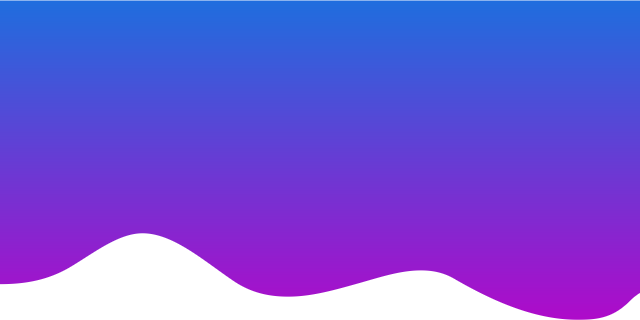
Reproduce this background procedurally as a WebGL 1 fragment shader.

```glsl
precision highp float;

uniform vec2 u_resolution;

// Cubic Hermite span between two knots of (position, height, slope)
float span(float x, vec3 a, vec3 b) {
  float width = b.x - a.x;
  float t = (x - a.x) / width;
  float s = 1.0 - t;
  return s * s * ((1.0 + 2.0 * t) * a.y + t * width * a.z)
       + t * t * ((1.0 + 2.0 * s) * b.y - s * width * b.z);
}

// Height of the white wave, with smooth joins between crests and troughs
float waveHeight(float x) {
  vec3 start = vec3(0.0, 0.112, 0.0);
  vec3 firstClimb = vec3(0.111, 0.167, 1.2);
  vec3 firstCrest = vec3(0.2227, 0.271, 0.0);
  vec3 firstFall = vec3(0.3646, 0.1224, -1.36);
  vec3 firstTrough = vec3(0.4505, 0.073, 0.0);
  vec3 secondClimb = vec3(0.56, 0.1146, 0.56);
  vec3 secondCrest = vec3(0.6576, 0.155, 0.0);
  vec3 secondFall = vec3(0.7096, 0.129, -1.16);
  vec3 secondTrough = vec3(0.9023, 0.0008, 0.0);
  vec3 lastClimb = vec3(0.983, 0.0573, 2.0);
  vec3 end = vec3(1.0, 0.0846, 1.2);

  if (x < firstClimb.x) return span(x, start, firstClimb);
  if (x < firstCrest.x) return span(x, firstClimb, firstCrest);
  if (x < firstFall.x) return span(x, firstCrest, firstFall);
  if (x < firstTrough.x) return span(x, firstFall, firstTrough);
  if (x < secondClimb.x) return span(x, firstTrough, secondClimb);
  if (x < secondCrest.x) return span(x, secondClimb, secondCrest);
  if (x < secondFall.x) return span(x, secondCrest, secondFall);
  if (x < secondTrough.x) return span(x, secondFall, secondTrough);
  if (x < lastClimb.x) return span(x, secondTrough, lastClimb);
  return span(x, lastClimb, end);
}

void main() {
  vec2 uv = gl_FragCoord.xy / u_resolution;
  float pixel = 1.0 / u_resolution.y;

  // Vertical gradient from violet up to blue
  vec3 violet = vec3(0.685, 0.04, 0.79);
  vec3 blue = vec3(0.12, 0.43, 0.87);
  vec3 color = mix(violet, blue, uv.y);

  // Signed distance to the wave, corrected for its steepness
  float height = waveHeight(uv.x);
  float slope = (waveHeight(uv.x + 0.001) - height) / 0.001;
  slope *= u_resolution.y / u_resolution.x;
  float aboveWave = (uv.y - height) / length(vec2(1.0, slope));

  // White below the wave and along a hairline at the top
  float belowTop = 0.9985 - uv.y;
  float coverage = clamp(min(aboveWave, belowTop) / pixel + 0.5, 0.0, 1.0);
  gl_FragColor = vec4(mix(vec3(1.0), color, coverage), 1.0);
}
```
